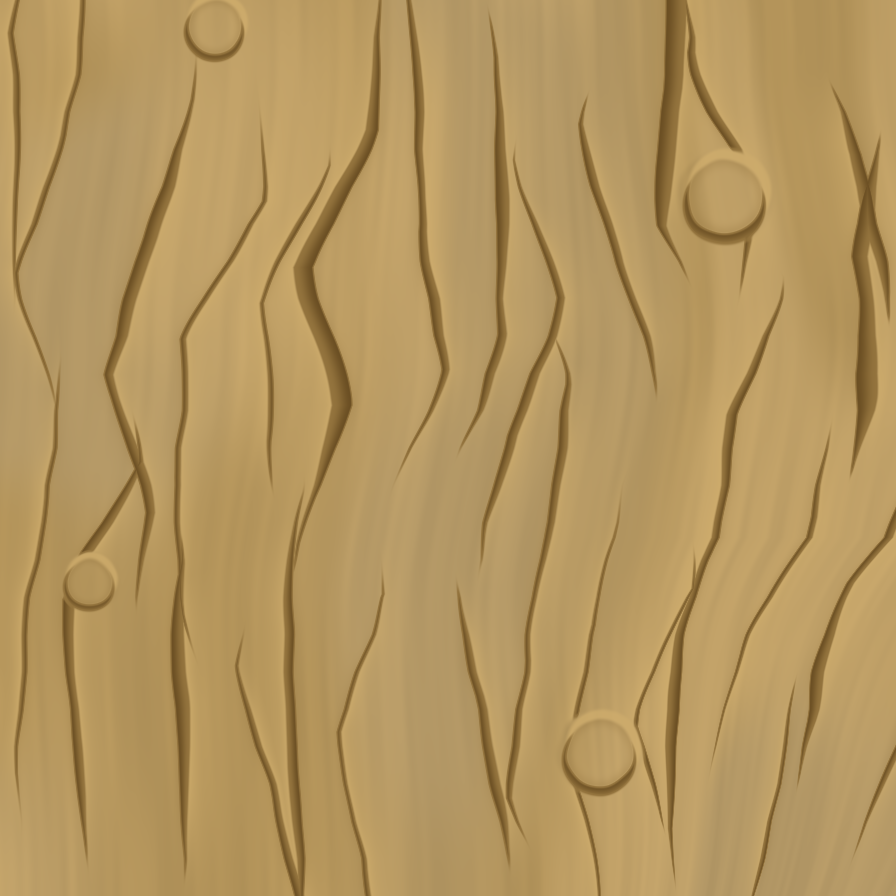
Reproduce this texture procedurally as a WebGL 2 fragment shader.

```glsl
#version 300 es
precision highp float;
// Carved, hand-painted wood: kinked vertical cracks with a dark lip on one
// side and a warm lit edge on the other, plus a few round knots. Cracks and
// knots yield (depth, glow) relief that is toned over soft streaky grain.
uniform vec2 u_resolution;
out vec4 fragColor;

const float COLUMNS = 18.0;
const float SPACING = 0.075;
const float SOFT = 0.0022;
const vec3 GREY_TAN = vec3(0.705, 0.597, 0.400);
const vec3 OCHRE = vec3(0.695, 0.573, 0.348);
const vec3 PALE = vec3(0.765, 0.640, 0.415);
const vec3 LIT = vec3(0.815, 0.680, 0.425);
const vec3 BROWN = vec3(0.575, 0.450, 0.238);
const vec3 DEEP = vec3(0.415, 0.305, 0.135);

float hash(vec2 p) {
  vec3 q = fract(p.xyx * 0.1031);
  q += dot(q, q.yzx + 33.33);
  return fract((q.x + q.y) * q.z);
}

float noise(vec2 p) {
  vec2 i = floor(p), f = fract(p);
  f = f * f * (3.0 - 2.0 * f);
  float low = mix(hash(i), hash(i + vec2(1, 0)), f.x);
  float high = mix(hash(i + vec2(0, 1)), hash(i + vec2(1, 1)), f.x);
  return mix(low, high, f.y);
}

// Nearly straight segments between random nodes, in -0.5..0.5
float kinks(float y, float seed) {
  float i = floor(y), f = fract(y);
  f = mix(f, f * f * (3.0 - 2.0 * f), 0.35);
  return mix(hash(vec2(i, seed)), hash(vec2(i + 1.0, seed)), f) - 0.5;
}

// Relief of one tapering crack: x = depth, y = glow
vec2 crack(vec2 p, vec2 center, float halfLength, float maxWidth, float seed) {
  float taper = 1.0 - smoothstep(0.35, 1.0, abs(p.y - center.y) / halfLength);
  float path = center.x + 0.08 * kinks(p.y * 6.5 + seed * 0.37, seed)
             + 0.006 * kinks(p.y * 24.0, seed + 7.0);
  float width = maxWidth * taper * (0.85 + 0.9 * kinks(p.y * 9.0, seed + 3.0));
  float side = hash(vec2(seed, 5.0)) > 0.35 ? 1.0 : -1.0;
  float d = (p.x - path) * side + 0.5 * width;
  float past = d - width;
  float body = smoothstep(-SOFT, SOFT, d) * (1.0 - smoothstep(-SOFT, SOFT, past));
  body *= smoothstep(0.0, 0.003, width);
  float across = clamp(d / max(width, 0.004), 0.0, 1.0);
  float shade = 0.16 * taper * exp(-abs(d) / 0.009) * step(d, 0.0);
  float lit = smoothstep(-SOFT, SOFT, past) * taper;
  float wide = 0.012 + 0.8 * maxWidth;
  float glow = lit * (0.55 * exp(-max(past, 0.0) / wide)
                    + 0.30 * exp(-max(past, 0.0) / 0.004));
  return vec2(max(body * mix(1.0, 0.45, across), shade), glow);
}

// Relief of a knot: x = depth, y = glow, z = coverage
vec3 knot(vec2 p, vec2 center, float radius) {
  vec2 v = (p - center) / radius;
  float soft = 0.003 / radius;
  float r = length(v) + 0.08 * (noise(v * 1.7 + center * 40.0) - 0.5);
  float outside = smoothstep(0.93 - soft, 0.93 + soft, r);
  float below = length(v + vec2(0.04, 0.22));
  float above = length(v - vec2(0.10, 0.20));
  float shadow = outside * (1.0 - smoothstep(1.02 - soft, 1.02 + soft, below));
  float rim = outside * (1.0 - smoothstep(1.04 - soft, 1.04 + soft, above));
  float lip = 0.18 * (1.0 - outside) * smoothstep(0.5, 0.95, r);
  float cover = 1.0 - smoothstep(1.1, 1.3, r);
  return vec3(max(shadow * mix(0.55, 0.95, smoothstep(1.25, 0.9, r) * 0.9), lip),
              0.75 * rim, cover);
}

// Shared drift of the fibres, leaning outward at the lower right
vec2 flow(vec2 p) {
  float lean = 0.6 * min(p.y - 0.4, 0.0) * smoothstep(0.55, 1.0, p.x);
  float drift = 0.08 * (noise(p * vec2(2.5, 3.2) + 11.0) - 0.5);
  return vec2(p.x - lean + drift, p.y);
}

// Soft patches of colour with fine vertical streaks
vec3 wood(vec2 q) {
  float patches = noise(q * vec2(6.0, 3.0) + 3.0);
  float pale = noise(q * vec2(11.0, 2.6) + 20.0);
  float streak = 0.6 * noise(q * vec2(120.0, 5.0)) + 0.4 * noise(q * vec2(48.0, 3.0) + 9.0);
  vec3 color = mix(GREY_TAN, OCHRE, smoothstep(0.4, 0.75, patches));
  color = mix(color, PALE, 0.85 * smoothstep(0.4, 0.8, pale));
  return color * (1.0 + 0.075 * (streak - 0.5));
}

void main() {
  vec2 p = gl_FragCoord.xy / u_resolution;
  vec2 q = flow(p);
  vec2 relief = vec2(0.0);

  // Two staggered cracks in each column
  for (float i = 0.0; i < COLUMNS; i++) {
    for (float row = 0.0; row < 2.0; row++) {
      float seed = i * 2.0 + row + 1.0;
      vec2 jitter = vec2(hash(vec2(seed, 17.0)), hash(vec2(seed, 29.0))) - 0.5;
      vec2 center = vec2(i * SPACING, 0.25 + 0.5 * row) + jitter * vec2(0.05, 0.36);
      float halfLength = mix(0.13, 0.38, hash(vec2(seed, 41.0)));
      float maxWidth = mix(0.005, 0.023, pow(hash(vec2(seed, 53.0)), 1.4));
      relief = max(relief, crack(q, center, halfLength, maxWidth, seed));
    }
  }

  // Knots replace the cracks beneath them
  for (float i = 0.0; i < 4.0; i++) {
    vec2 center = fract(vec2(0.81, 0.78) + i * vec2(0.43, 0.19));
    vec3 k = knot(p, center, mix(0.026, 0.046, fract(0.95 + i * 0.38)));
    relief = mix(relief, k.xy, k.z);
  }

  vec3 color = mix(wood(q), LIT, relief.y);
  color = mix(color, BROWN, smoothstep(0.0, 0.5, relief.x));
  color = mix(color, DEEP, smoothstep(0.5, 1.0, relief.x));
  fragColor = vec4(color, 1.0);
}
```
